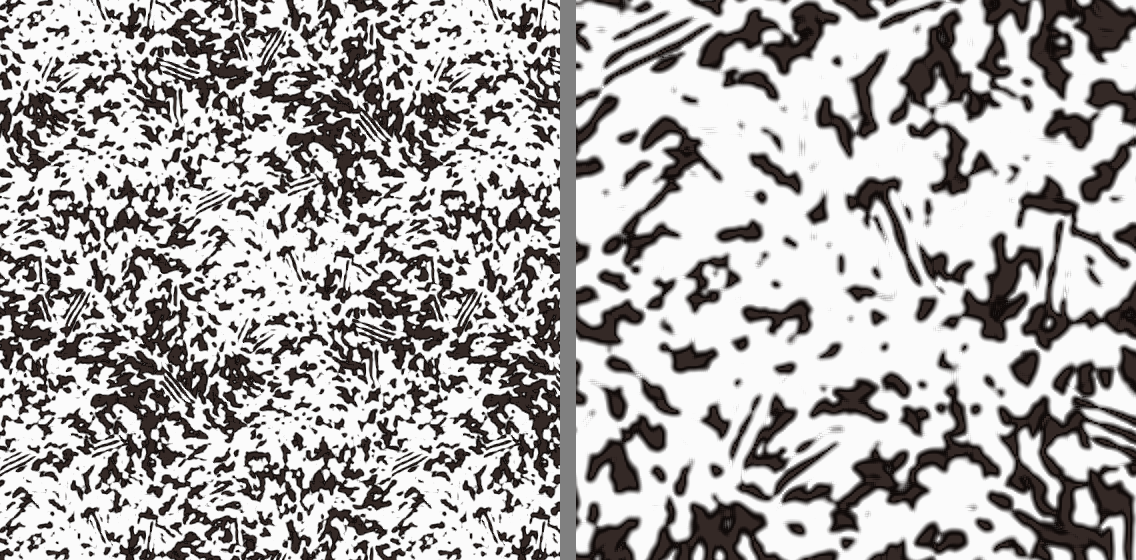
Left, the full canvas; right, a detail of the centre.
Give the GLSL for this texture, as a Shadertoy shader.

```glsl
// Distressed stencil texture: dark brown angular flecks, clumps and scratch groups on white.

const vec3 PAPER = vec3(0.985);
const vec3 INK_CORE = vec3(0.205, 0.160, 0.150);
const vec3 INK_RIM = vec3(0.055, 0.035, 0.030);
const vec2 TILE = vec2(6.0, 4.0);        // repeat size in coarse cells
const float CELLS_PER_CANVAS = 8.57;
const float INK_BIAS = -0.19;            // lower means less ink
const float EDGE_SOFTNESS = 0.0022;      // in canvas heights
const float MIN_SLOPE = 50.0;            // keeps flat spots from turning into specks

vec3 hash3(vec2 cell, float seed) {
    vec3 q = fract(vec3(cell.xyx + seed) * vec3(0.1031, 0.1030, 0.0973));
    q += dot(q, q.yxz + 33.33);
    return fract((q.xxy + q.yzz) * q.zyx);
}

mat2 rotation(float angle) {
    float c = cos(angle), s = sin(angle);
    return mat2(c, -s, s, c);
}

// Half-drop repeat: every next row of tiles is shifted by half a tile.
vec2 wrapCell(vec2 cell, vec2 tile) {
    cell.x -= floor(cell.y / tile.y) * tile.x * 0.5;
    return mod(cell, tile);
}

// Slowly turning grain direction with a random spread.
float grainAngle(vec2 cell, float spread) {
    float flow = sin(cell.x * 0.15 + 1.7 * sin(cell.y * 0.12));
    return -0.7 + 1.2 * flow + 1.8 * (spread - 0.5);
}

// Cellular noise: sum of signed, stretched spots, one in each cell.
float spotNoise(vec2 p, vec2 tile, vec2 radii, float seed) {
    vec2 base = floor(p);
    float sum = 0.0;
    for (int y = -2; y <= 2; y++)
    for (int x = -2; x <= 2; x++) {
        vec2 cell = base + vec2(x, y);
        vec2 id = wrapCell(cell, tile);
        vec3 h = hash3(id, seed);
        float spread = hash3(id, seed + 57.0).x;
        vec2 q = rotation(grainAngle(id, spread)) * (p - cell - h.xy);
        q = abs(q) / radii;
        sum += (2.0 * h.z - 1.0) * exp(-q.x * q.x * q.x - q.y * q.y);
    }
    return sum;
}

// Blends ragged parallel bars into the field inside scattered boxes.
float addScratches(float field, vec2 p, vec2 tile, float seed) {
    vec2 base = floor(p);
    for (int y = -1; y <= 1; y++)
    for (int x = -1; x <= 1; x++) {
        vec2 cell = base + vec2(x, y);
        vec2 id = wrapCell(cell, tile);
        vec3 place = hash3(id, seed);
        vec3 look = hash3(id, seed + 31.0);
        vec2 q = rotation(look.x * 3.14159) * (p - cell - place.xy);
        vec2 halfSize = vec2(mix(0.16, 0.30, look.y), mix(0.06, 0.14, look.z));
        vec2 outside = abs(q) - halfSize;
        float box = max(outside.x + 0.8 * q.y, outside.y);
        float present = step(0.5, place.z);
        float mask = present * (1.0 - smoothstep(-0.05, 0.05, box));
        float bars = cos(q.y * mix(58.0, 85.0, look.y) + 0.8 * sin(q.x * 9.0));
        field = mix(field, 0.8 * bars + 0.4 * field - 0.1, mask);
    }
    return field;
}

float inkField(vec2 p) {
    float clumps = spotNoise(p, TILE, vec2(1.0), 11.0);
    float flecks = spotNoise(p * 14.0, TILE * 14.0, vec2(1.3, 0.5), 23.0);
    float chips = spotNoise(p * 22.0, TILE * 22.0, vec2(1.2, 0.6), 71.0);
    float field = flecks + 0.35 * chips + 0.27 * clumps + INK_BIAS;
    return addScratches(field, p, TILE, 5.0);
}

void mainImage(out vec4 fragColor, in vec2 fragCoord) {
    vec2 uv = fragCoord / iResolution.y;
    float field = inkField(uv * CELLS_PER_CANVAS);

    // Approximate signed distance to the ink edge, in canvas heights.
    float slope = length(vec2(dFdx(field), dFdy(field))) * iResolution.y;
    float edgeDistance = field / max(slope, MIN_SLOPE);

    float ink = smoothstep(-EDGE_SOFTNESS, EDGE_SOFTNESS, edgeDistance);
    vec3 inkColor = mix(INK_RIM, INK_CORE, smoothstep(0.002, 0.005, edgeDistance));
    fragColor = vec4(mix(PAPER, inkColor, ink), 1.0);
}
```
